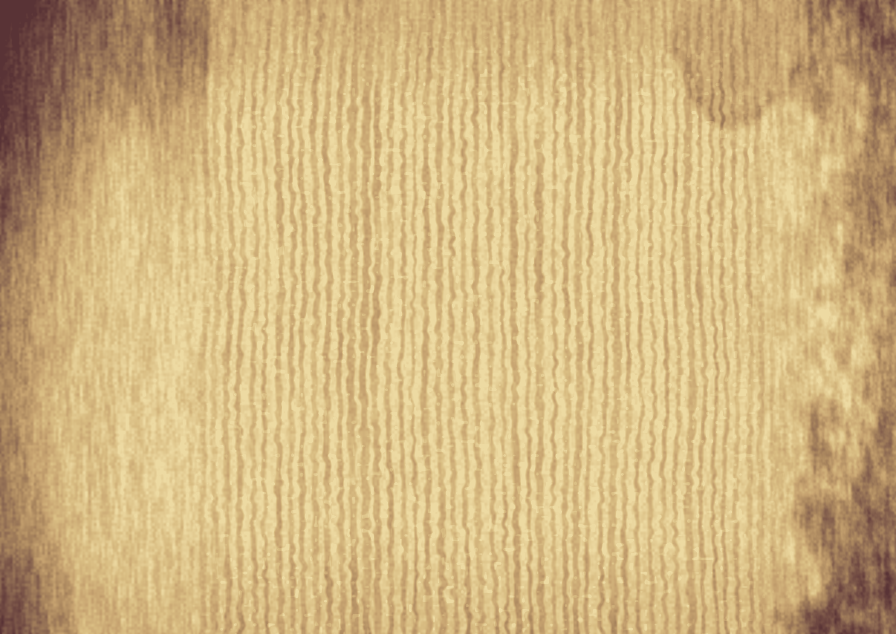
This texture is drawn by a WebGL 1 fragment shader. Its source:

```glsl
precision highp float;
// Weathered wooden board: pale vertical ridges in the middle, worn dark edges.
// A tone from 0 (dark) to 5 (pale) is built from edge stains, ridges and
// stretched noise grain, then coloured by a six-step sepia ramp.
uniform vec2 u_resolution;

float hash(vec2 p) {
  vec3 q = fract(p.xyx * 0.1031);
  q += dot(q, q.yzx + 33.33);
  return fract((q.x + q.y) * q.z);
}

float noise(vec2 p) {
  vec2 i = floor(p);
  vec2 f = fract(p);
  f = f * f * (3.0 - 2.0 * f);
  return mix(mix(hash(i), hash(i + vec2(1.0, 0.0)), f.x),
             mix(hash(i + vec2(0.0, 1.0)), hash(i + 1.0), f.x), f.y);
}

float fbm(vec2 p) {
  float sum = 0.0;
  float gain = 0.53;
  for (int i = 0; i < 4; i++) {
    sum += gain * noise(p);
    p = p * 2.03 + 17.3;
    gain *= 0.5;
  }
  return sum;
}

// Smooth falloff from 1 at lo to 0 at hi.
float fade(float lo, float hi, float x) {
  return 1.0 - smoothstep(lo, hi, x);
}

// Dark grooves between the ridges, with wavering width and strength.
float grooves(vec2 uv) {
  float lean = 0.9 * smoothstep(0.65, 0.95, uv.x) * uv.y;
  float x = uv.x * 72.0 + lean + 0.8 * (noise(uv * vec2(9.0, 5.0)) - 0.5)
          + 0.34 * (noise(uv * vec2(85.0, 75.0)) - 0.5);
  float id = floor(x);
  float offset = 0.16 * (hash(vec2(id, 3.0)) - 0.5);
  float width = mix(0.12, 0.29, hash(vec2(id, 9.0)));
  float line = fade(width - 0.12, width + 0.15, abs(fract(x) - 0.5 - offset));
  return line * mix(0.55, 1.15, noise(vec2(id * 7.3, uv.y * 11.0)));
}

// Stain darkness along the four sides and the corners.
float edgeStain(vec2 uv, float rough) {
  float r = rough - 0.5;
  float left = 2.6 * fade(-0.03, 0.10 + 0.06 * r, uv.x)
             + 1.0 * fade(0.0, 0.30, uv.x);
  float topLeft = 2.5 * fade(0.12, 0.42, length((uv - vec2(0.0, 1.0)) * vec2(1.4, 0.85)) + 0.22 * r);
  float lowLeft = 1.6 * fade(0.02, 0.24, length(uv * vec2(2.0, 0.8)) + 0.18 * r);
  float bow = 0.045 * fade(0.0, 0.45, abs(uv.y - 0.55));
  float right = 2.3 * smoothstep(0.865, 0.955, uv.x - bow + 0.16 * r)
              + 0.8 * smoothstep(0.72, 1.0, uv.x);
  float lowRight = 0.7 * smoothstep(0.86, 0.94, uv.x + 0.1 * r) * fade(0.05, 0.35, uv.y);
  float top = 1.3 * smoothstep(0.78, 1.02, uv.y);
  float bottom = 0.8 * fade(-0.02, 0.2, uv.y);
  return left + topLeft + lowLeft + right + lowRight + top + bottom;
}

// Narrow stained strip ending sharply at a plank seam.
float seamStain(vec2 uv, float rough) {
  float seam = smoothstep(0.165, 0.19, uv.x + 0.03 * (rough - 0.5))
             * fade(0.228, 0.236, uv.x);
  return seam * smoothstep(0.55, 1.0, uv.y + 0.35 * (rough - 0.5));
}

// Worn flake: x is its pale inside, y its dark lower rim.
vec2 flake(vec2 uv, float rough) {
  vec2 q = (uv - vec2(0.835, 0.95)) / vec2(0.075, 0.13);
  float d = length(q) - 1.0 + 0.9 * (rough - 0.5);
  float rim = fade(0.0, 0.16, abs(d)) * fade(-0.2, 0.3, q.y);
  return vec2(fade(-0.12, 0.06, d), rim);
}

vec3 sepia(float tone) {
  vec3 c = mix(vec3(0.35, 0.20, 0.21), vec3(0.44, 0.29, 0.26), clamp(tone + 1.0, 0.0, 1.0));
  c = mix(c, vec3(0.55, 0.41, 0.32), clamp(tone, 0.0, 1.0));
  c = mix(c, vec3(0.67, 0.53, 0.37), clamp(tone - 1.0, 0.0, 1.0));
  c = mix(c, vec3(0.78, 0.64, 0.44), clamp(tone - 2.0, 0.0, 1.0));
  c = mix(c, vec3(0.85, 0.74, 0.51), clamp(tone - 3.0, 0.0, 1.0));
  return mix(c, vec3(0.92, 0.84, 0.62), clamp(tone - 4.0, 0.0, 1.15));
}

void main() {
  vec2 uv = gl_FragCoord.xy / u_resolution;
  float rough = fbm(uv * vec2(22.0, 12.0));
  float stain = edgeStain(uv, rough) + 1.5 * seamStain(uv, rough);

  // The flake lifts the stain inside it and darkens along its rim.
  vec2 worn = flake(uv, rough);
  stain = mix(stain, 1.7, 0.75 * worn.x) + 0.9 * worn.y;

  // Ridges fade out towards the sides and the top.
  float ridged = smoothstep(0.17, 0.29, uv.x) * fade(0.79, 0.92, uv.x)
               * mix(0.45, 1.0, fade(0.80, 1.0, uv.y));
  float tone = 4.95 - stain - 1.75 * ridged * grooves(uv);

  // Long fibres, slanted mottling on the right, and fine speckle.
  float fibre = noise(uv * vec2(210.0, 16.0)) + noise(uv * vec2(330.0, 45.0)) - 1.0;
  tone += fibre * mix(1.0, 0.35, ridged);
  vec2 slanted = vec2(uv.x + 0.12 * uv.y, uv.y);
  float mottle = fbm(slanted * vec2(75.0, 32.0)) - 0.5;
  tone += 3.4 * mottle * smoothstep(0.82, 0.95, uv.x);
  tone += 0.8 * (noise(uv * vec2(310.0, 220.0)) - 0.5);
  tone += 0.8 * ridged * smoothstep(0.74, 0.92, noise(uv * vec2(190.0, 135.0) + 40.0));

  gl_FragColor = vec4(sepia(tone), 1.0);
}
```
